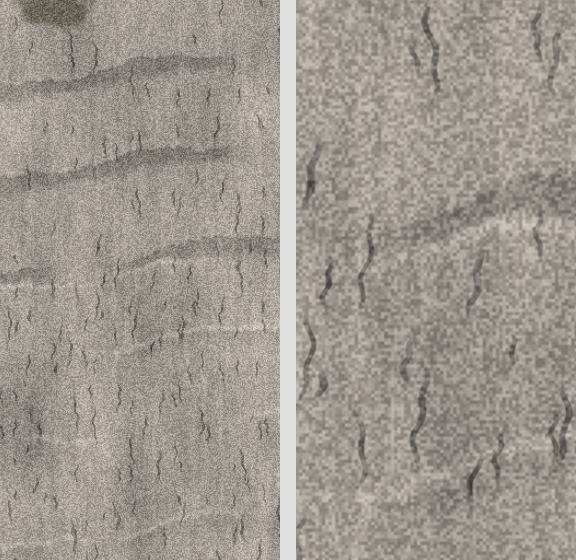
Left, the full canvas; right, a detail of the centre.
Write a WebGL 2 fragment shader that draws this texture.

```glsl
#version 300 es
precision highp float;
// Weathered grey bark: grainy sheets with torn folds and fine upright cracks.
uniform vec2 u_resolution;
out vec4 fragColor;

const vec3 BARK = vec3(0.638, 0.609, 0.577);
const vec3 LICHEN = vec3(0.37, 0.35, 0.29);
const int FOLD_COUNT = 6;

float hash(vec2 p) {
    vec3 q = fract(vec3(p.xyx) * 0.1031);
    q += dot(q, q.yzx + 33.33);
    return fract((q.x + q.y) * q.z);
}

float noise(vec2 p) {
    vec2 i = floor(p), f = fract(p);
    f = f * f * (3.0 - 2.0 * f);
    float low = mix(hash(i), hash(i + vec2(1, 0)), f.x);
    float high = mix(hash(i + vec2(0, 1)), hash(i + vec2(1, 1)), f.x);
    return mix(low, high, f.y);
}

float layeredNoise(vec2 p) {
    float sum = 0.0, weight = 0.5;
    for (int i = 0; i < 4; i++) {
        sum += weight * noise(p);
        p = p * 2.03 + 17.3;
        weight *= 0.5;
    }
    return sum / 0.9375;
}

float bell(float d, float width) {
    return exp(-d * d / (width * width));
}

// Layered sines for the outline of a fold
float wave(float x, float seed) {
    return 0.026 * sin(5.0 * x + seed * 17.0)
         + 0.012 * sin(13.0 * x + seed * 31.0)
         + 0.004 * sin(37.0 * x + seed * 53.0);
}

// Folds: dark torn sheets in the upper half, pale ridges in the lower half
float foldTone(vec2 p) {
    float tone = 0.0;
    p.y += 0.018 * (noise(p * vec2(65.0, 8.0)) - 0.5);
    for (int i = 0; i < FOLD_COUNT; i++) {
        float seed = hash(vec2(float(i), 7.0));
        float level = 0.1 + 0.33 * float(i) + 0.06 * (seed - 0.5);
        float below = level + 0.1 * (p.x - 0.5) + wave(p.x, seed) - p.y;
        float upper = smoothstep(0.85, 1.15, level);
        float cover = smoothstep(0.2, 0.6, noise(vec2(p.x * 3.2, seed * 50.0)));
        float depth = 0.035 + 0.085 * noise(vec2(p.x * 4.0, seed * 90.0));
        float shade = smoothstep(-0.004, 0.006, below)
                    * (1.0 - smoothstep(0.4 * depth, depth, below));
        float lip = bell(below - mix(-0.01, depth, upper), 0.009);
        float lipCover = smoothstep(0.25, 0.7, noise(vec2(p.x * 5.0, seed * 70.0)));
        tone -= shade * cover * mix(0.035, 0.105, upper);
        tone -= bell(below, 0.005) * cover * upper * 0.07;
        tone += lip * lipCover * 0.075;
    }
    return tone;
}

// Cracks: one tapered, wavering stroke in some of the cells
float cracks(vec2 p, vec2 cell, float density, float seed) {
    vec2 g = p / cell;
    g.y += 5.0 * hash(vec2(floor(g.x), seed));
    vec2 id = floor(g) + seed;
    vec2 f = fract(g) - 0.5;
    float pick = hash(id);
    float halfLength = mix(0.18, 0.46, hash(id + 11.0));
    float bend = 0.08 * sin(f.y * 9.0 + pick * 40.0) + 0.04 * sin(f.y * 27.0 + pick * 90.0);
    float lean = 0.35 * (hash(id + 23.0) - 0.5) * f.y;
    float offset = 0.45 * (hash(id + 37.0) - 0.5);
    float dist = abs(f.x - offset - bend - lean) * cell.x;
    float taper = 1.0 - smoothstep(0.3 * halfLength, halfLength, abs(f.y));
    float width = mix(0.0012, 0.0036, hash(id + 51.0)) * taper;
    float soft = max(1.0 / u_resolution.x, 0.003);
    float stroke = 1.0 - smoothstep(width, width + soft, dist);
    return stroke * taper * step(pick, density) * (0.55 + 0.45 * noise(p * 90.0));
}

void main() {
    vec2 p = gl_FragCoord.xy / u_resolution.x;
    float lowHalf = 1.0 - smoothstep(0.7, 1.5, p.y);

    // Broad stains and upright fibres
    float stain = layeredNoise(p * vec2(4.5, 2.8) + 3.7) - 0.5;
    float fibre = noise(p * vec2(48.0, 4.0)) + noise(p * vec2(100.0, 9.0)) - 1.0;
    float tone = 0.22 * stain + 0.045 * fibre + foldTone(p);
    float column = bell(p.x - 0.15 - 0.02 * sin(p.y * 6.0), 0.1);
    tone -= 0.05 * column * noise(p * vec2(30.0, 3.0));

    // Long and short cracks, denser towards the bottom
    float crack = max(cracks(p, vec2(0.075, 0.22), mix(0.3, 0.65, lowHalf), 3.0),
                      cracks(p + 0.031, vec2(0.053, 0.12), mix(0.15, 0.36, lowHalf), 61.0));
    tone -= 0.23 * crack;

    // Lichen patch near the top
    vec2 fromPatch = (p - vec2(0.2, 1.99)) / vec2(0.13, 0.09);
    float patchEdge = length(fromPatch) + 0.9 * (layeredNoise(p * 18.0) - 0.5);
    float lichen = 0.75 * (1.0 - smoothstep(0.7, 1.15, patchEdge));

    // Cool dark stains, warm pale wood, then sandy grain
    vec3 color = BARK + tone + vec3(0.08, 0.03, -0.06) * clamp(tone, -0.15, 0.1);
    color = mix(color, LICHEN, lichen);
    float grain = noise(p * 256.0 + 0.25) - 0.5;
    color += grain * vec3(0.25, 0.25, 0.24);
    fragColor = vec4(clamp(color, 0.0, 1.0), 1.0);
}
```
